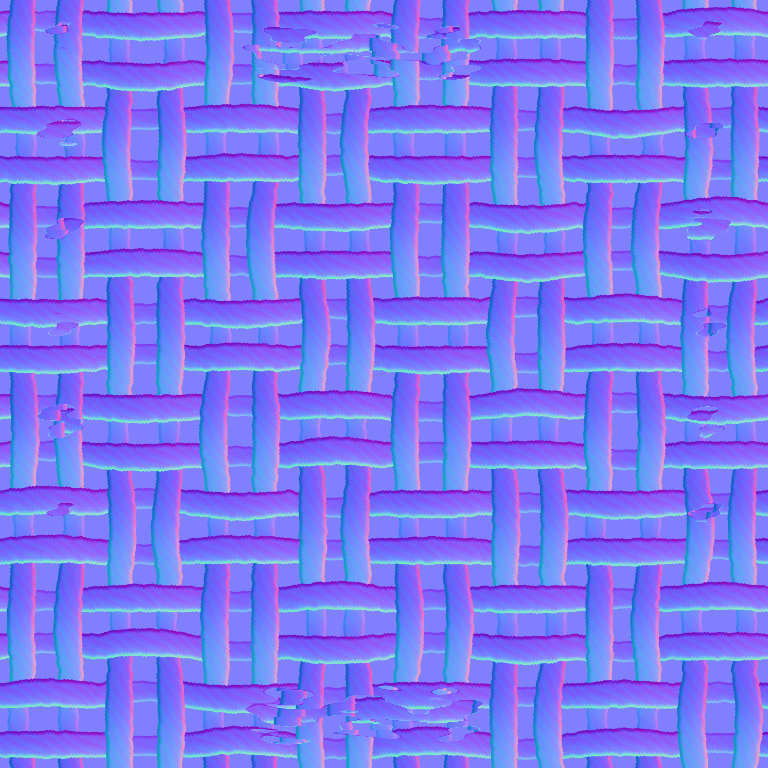
Reproduce this texture map procedurally as a Shadertoy shader.

```glsl
// Normal map of a two-by-two basket weave of twisted cords, with torn patches near the border.

const float PI = 3.14159265;
const float STRANDS = 16.0;

float hash(vec2 p) {
    return fract(sin(dot(p, vec2(27.17, 61.43))) * 4375.85);
}

// One family of parallel cords: returns (normal across, normal along, coverage).
vec3 strand(float along, float across, float phase, float lean, float arch) {
    float lane = floor(across);
    float cell = floor(along / 2.0);
    float t = fract(along / 2.0);
    float side = mod(cell + floor(lane / 2.0) + phase, 2.0) > 0.5 ? 1.0 : -1.0;
    float lift = side * sin(PI * t);
    float id = hash(vec2(lane, cell + 31.0 * phase));

    // Cords bow a little in each cell and thin out where they pass below
    float bow = (id - 0.5) * 0.2 * sin(PI * t)
              + (hash(vec2(lane, 7.0 + phase)) - 0.5) * 0.07;
    float over = smoothstep(-0.75, -0.35, lift);
    float radius = mix(0.21, 0.265 + 0.025 * lift, over);
    float offset = across - lane - 0.5 - bow;
    float rag = 0.010 * sin(along * 11.0 + lane * 4.0 + sign(offset) + 2.0 * sin(along * 5.3 + lane))
              + 0.008 * sin(along * 47.0 + lane * 7.0 + 3.0 * sin(along * 17.0 + sign(offset)));
    float x = (offset + rag) / radius;

    float aa = 0.6 * STRANDS / iResolution.y / radius;
    float cover = 1.0 - smoothstep(1.0 - aa, 1.0 + aa, abs(x));

    // Round profile with a steep rim, arched lengthwise
    x = clamp(x, -1.0, 1.0);
    float rim = sign(x) * smoothstep(0.62, 0.96, abs(x));
    float nAcross = (0.28 * x + 0.6 * rim) * mix(0.6, 1.0, over) + lean * (1.0 - x * x);
    float nAlong = -arch * side * cos(PI * t);

    // Diagonal plies: sloping faces with sharp creases, overlaid with fibres
    float twist = 2.7 * (along + 1.6 * offset) + 0.22 * sin(along * 5.0 + lane * 3.0) + id;
    float s = fract(twist);
    float ply = s - smoothstep(0.8, 1.0, s) - 0.4;
    float fibre = sin(twist * 31.0 + 2.0 * sin(along * 9.0)) + sin(twist * 19.0 + offset * 14.0);
    float relief = mix(0.6, 1.0, over);
    nAcross += relief * (0.19 * ply + 0.028 * fibre);
    nAlong += relief * (0.17 * ply + 0.022 * fibre);
    return vec3(nAcross, nAlong, cover);
}

// Tilt of the woven surface, right and up
vec2 weave(vec2 q) {
    vec3 h = strand(q.x, q.y, 1.0, 0.2, 0.11);
    vec3 v = strand(q.y, q.x, 0.0, -0.11, 0.24);
    bool verticalOver = mod(floor(q.x / 2.0) + floor(q.y / 2.0), 2.0) > 0.5;
    return verticalOver ? mix(h.yx * h.z, v.xy, v.z)
                        : mix(v.xy * v.z, h.yx, h.z);
}

// Ragged horizontal tears in a frame just inside the border
float tearMask(vec2 uv) {
    vec2 frame = max(1.0 - abs(abs(uv - 0.5) - vec2(0.42, 0.43)) / vec2(0.048, 0.065), 0.0);
    float sides = frame.x * max(sin(uv.y * 50.0 + 4.05), 0.0) * smoothstep(0.1, 0.45, uv.y)
                * (0.8 + 0.2 * sin(uv.y * 17.0 + uv.x * 9.0));
    float ends = frame.y * smoothstep(0.25, 0.1, abs(uv.x - 0.46))
               * (0.75 + 0.25 * sin(uv.x * 55.0));
    float streak = sin(uv.y * 190.0 + 2.0 * sin(uv.x * 37.0)) + 0.4 * sin(uv.y * 510.0 + uv.x * 23.0);
    return smoothstep(0.48, 0.54, max(sides, ends) * (1.0 + 0.4 * streak));
}

void mainImage(out vec4 fragColor, in vec2 fragCoord) {
    vec2 uv = fragCoord / iResolution.xy;
    vec2 q = uv * STRANDS;

    // Torn patches show a shifted piece of the weave with frayed lips
    float torn = tearMask(uv);
    float slip = 0.07 * sin(floor(uv.y * 60.0) * 2.4);
    vec2 tilt = mix(weave(q), weave(q + vec2(0.4 + slip, 0.3)), torn);
    tilt.y += 2.4 * torn * (1.0 - torn) * sin(uv.y * 330.0);

    // Encode with green pointing down
    tilt *= min(1.0, 0.92 / max(length(tilt), 0.001));
    vec3 normal = vec3(tilt.x, -tilt.y, sqrt(1.0 - dot(tilt, tilt)));
    fragColor = vec4(0.5 + 0.5 * normal, 1.0);
}
```
